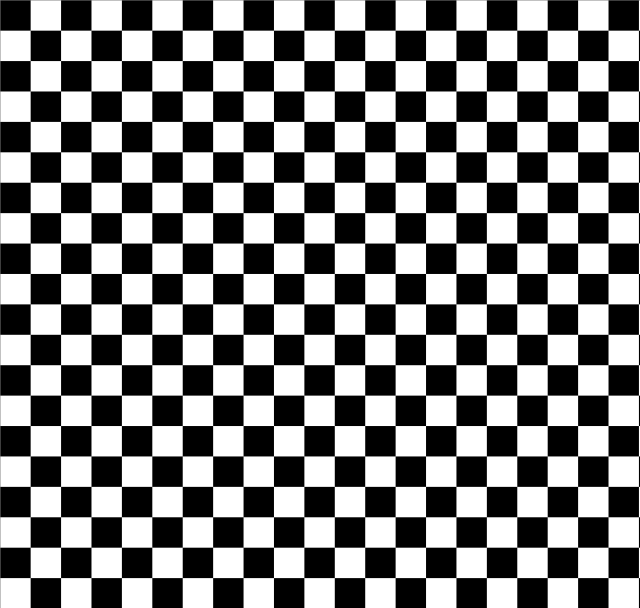
This pattern is drawn by a Shadertoy shader. Its source:

```glsl
// Black and white checkerboard of square cells, about 21 across and 20 down,
// laid out from the top left corner. Each axis is a square wave averaged over
// one pixel, and the product of the two waves picks the cell colour.

#define CELLS_ACROSS 21.043          // cells over the canvas width
#define GRID_OFFSET  vec2(0.008)     // shift right and down, in cells
#define SOFTNESS     1.0             // edge filter width, in pixels
#define DARK_COLOR   vec3(0.0)
#define LIGHT_COLOR  vec3(1.0)

// Triangle wave with a period of two cells; its slope is the square wave.
vec2 triangleWave(vec2 p) {
    return 2.0 * abs(fract(0.5 * p) - 0.5);
}

// Square wave (+1 in even cells, -1 in odd ones), box filtered over a width.
vec2 filteredSquareWave(vec2 p, float width) {
    float halfWidth = 0.5 * width;
    return (triangleWave(p - halfWidth) - triangleWave(p + halfWidth)) / width;
}

void mainImage(out vec4 fragColor, in vec2 fragCoord) {
    // Cell coordinates, measured from the top left corner
    float cellsPerPixel = CELLS_ACROSS / iResolution.x;
    vec2 fromTopLeft = vec2(fragCoord.x, iResolution.y - fragCoord.y);
    vec2 cellPos = fromTopLeft * cellsPerPixel - GRID_OFFSET;

    // Equal signs give a dark cell, opposite signs a light one
    vec2 wave = filteredSquareWave(cellPos, SOFTNESS * cellsPerPixel);
    float light = 0.5 - 0.5 * wave.x * wave.y;

    fragColor = vec4(mix(DARK_COLOR, LIGHT_COLOR, light), 1.0);
}
```
